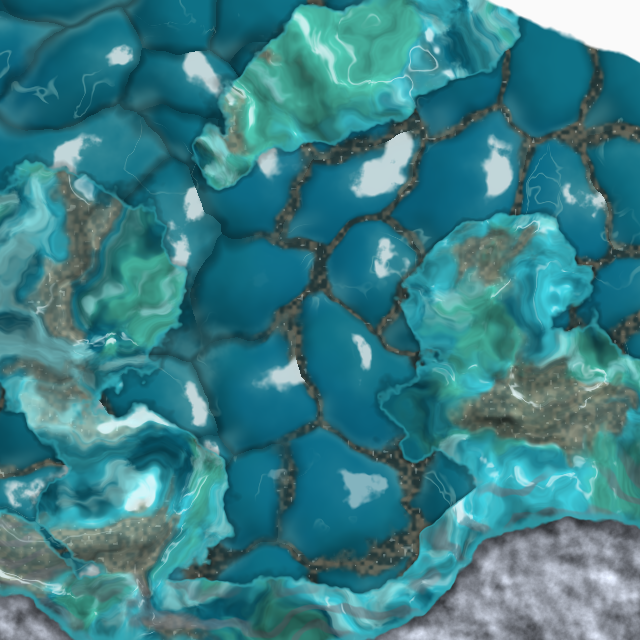
This texture is drawn by a three.js fragment shader. Its source:

```glsl
// Botryoidal blue-green mineral: glossy domes from a cell search, gritty brown
// crevices between them, rough mottled crusts, and grey host rock at the base.
// Warped noise breaks every outline; the light comes from the upper right.
varying vec2 vUv;

const vec3 DEEP = vec3(0.03, 0.33, 0.40);
const vec3 TEAL = vec3(0.06, 0.49, 0.58);
const vec3 AQUA = vec3(0.20, 0.66, 0.71);
const vec3 PALE = vec3(0.52, 0.77, 0.77);
const vec3 GLINT = vec3(0.88, 0.95, 0.96);
const vec3 GREEN = vec3(0.28, 0.64, 0.52);
const vec3 TAN = vec3(0.57, 0.54, 0.46);
const vec3 SOIL = vec3(0.15, 0.22, 0.22);
const vec3 STONE = vec3(0.55, 0.57, 0.61);
const vec3 LIGHT = vec3(0.43, 0.43, 0.79);
const float DOME_SCALE = 6.3;
const float GRIT_SCALE = 150.0;

float hash(vec2 p) {
  vec3 h = fract(vec3(p.xyx) * 0.1031);
  h += dot(h, h.yzx + 33.33);
  return fract((h.x + h.y) * h.z);
}

float noise(vec2 p) {
  vec2 i = floor(p), f = fract(p);
  f = f * f * (3.0 - 2.0 * f);
  return mix(mix(hash(i), hash(i + vec2(1, 0)), f.x),
             mix(hash(i + vec2(0, 1)), hash(i + vec2(1, 1)), f.x), f.y);
}

float fbm(vec2 p) {
  float sum = 0.0, amp = 0.5;
  for (int i = 0; i < 5; i++) {
    sum += amp * noise(p);
    p = mat2(1.6, 1.2, -1.2, 1.6) * p + 11.7;
    amp *= 0.5;
  }
  return sum;
}

// Thin bright line where the noise crosses its middle value
float vein(vec2 p, float width) {
  return 1.0 - smoothstep(0.0, width, abs(fbm(p) - 0.5));
}

// Tilted ellipse: 1 at its centre, 0 on its edge
float blob(vec2 p, vec2 centre, vec2 radius, float tilt) {
  float c = cos(tilt), s = sin(tilt);
  return 1.0 - length(mat2(c, -s, s, c) * (p - centre) / radius);
}

// Dominant dome: local offset, squared distance, gap to the runner-up, identity
void findDome(vec2 p, out vec2 local, out float best, out float gap, out float id) {
  float second = 9.0;
  best = 9.0;
  for (int j = -1; j <= 1; j++) {
    for (int i = -1; i <= 1; i++) {
      vec2 cell = floor(p) + vec2(i, j);
      vec2 jitter = vec2(hash(cell + 5.3), hash(cell + 41.9));
      vec2 d = p - cell - 0.2 - 0.6 * jitter;
      float angle = 6.283 * hash(cell + 73.1);
      vec2 axis = vec2(cos(angle), sin(angle));
      d = (d - 0.28 * axis * dot(d, axis)) / mix(0.48, 0.76, hash(cell + 19.7));
      float dist = dot(d, d);
      if (dist < best) {
        second = best;
        best = dist;
        local = d;
        id = hash(cell + 91.3);
      } else second = min(second, dist);
    }
  }
  gap = second - best;
}

vec3 gritColor(vec2 p) {
  float grain = noise(p * GRIT_SCALE);
  vec3 c = mix(SOIL, TAN * 0.8, smoothstep(0.3, 0.85, grain * 0.6 + fbm(p * 24.0) * 0.5));
  return c + 0.3 * smoothstep(0.8, 0.97, noise(p * GRIT_SCALE * 1.2 + 9.0));
}

vec3 domeColor(vec2 p, vec2 warp) {
  vec2 local;
  float best, gap, id;
  findDome((p + 0.09 * warp) * DOME_SCALE, local, best, gap, id);
  float flow = smoothstep(0.46, 0.62, fbm(p * 3.2 + 4.0) + 0.22 * blob(p, vec2(0.2, 0.83), vec2(0.4), 0.0));
  vec3 normal = normalize(vec3(local, sqrt(max(0.12, 1.0 - 0.8 * best))));
  float lit = smoothstep(0.15, 1.0, dot(normal, LIGHT) + 0.5 * (fbm(p * 9.0) - 0.5));
  vec3 c = mix(DEEP, TEAL, lit);
  c = mix(c, vec3(0.04, 0.47, 0.62), 0.5 * smoothstep(0.45, 0.65, fbm(p * 4.0 + 31.0)));
  // Translucent rims and fine streaks
  c = mix(c, PALE, 0.4 * smoothstep(0.45, 0.9, best) * smoothstep(0.3, 0.6, fbm(p * 15.0)));
  c = mix(c, PALE, 0.5 * vein(p * 5.0 + warp * 2.0, 0.018) * smoothstep(0.45, 0.6, fbm(p * 7.0 + 3.0)));
  // Crevices fill with grit, or shrink to dark creases where the surface flows
  float ragged = 0.35 * (fbm(p * 30.0) - 0.5);
  float crevice = max(smoothstep(0.72, 0.95, best + ragged), 1.0 - smoothstep(0.08, 0.28, gap + ragged));
  c *= 1.0 - 0.3 * (1.0 - smoothstep(0.0, 0.5, gap));
  c = mix(c, gritColor(p), crevice * (1.0 - flow) * 0.92);
  // Broken window reflection with a soft halo
  vec2 g = local - vec2(0.32, 0.24) + 0.9 * (vec2(fbm(p * 13.0), fbm(p * 13.0 + 8.0)) - 0.5);
  float size = mix(0.12, 0.32, id);
  float spot = 1.0 - smoothstep(size * 0.7, size * 1.15, length(g * vec2(1.2, 0.85)));
  spot *= smoothstep(0.34, 0.46, fbm(p * 22.0 + 6.0)) * smoothstep(0.15, 0.3, id);
  float halo = 0.45 * exp(-7.0 * dot(g, g)) * smoothstep(0.1, 0.5, id);
  float backGlow = 0.3 * exp(-25.0 * dot(local + 0.5, local + 0.5));
  c = mix(c, PALE, halo + backGlow);
  return mix(c, GLINT, spot * 0.93);
}

vec3 crustColor(vec2 p, vec2 warp, float layer) {
  vec2 q = p * 11.0 + warp * 2.5;
  float relief = fbm(q) - fbm(q + vec2(0.22, 0.25));
  vec3 c = mix(DEEP, AQUA, smoothstep(0.3, 0.58, fbm(q * 0.9 + 13.0)));
  c = mix(c, GREEN, 0.7 * smoothstep(0.5, 0.66, fbm(q * 0.6 + 27.0)));
  c = mix(c, PALE, 0.75 * smoothstep(0.52, 0.68, fbm(q * 1.3 + 52.0)));
  float stain = smoothstep(0.54, 0.66, fbm(q * 0.55 + 70.0));
  c = mix(c, mix(gritColor(p), TAN, 0.45), stain * 0.85);
  c = mix(c, STONE * 0.75, layer * 0.55 * smoothstep(0.1, 0.8, sin(p.y * 95.0 + warp.x * 22.0)));
  c *= 1.0 + 1.5 * relief;
  c = mix(c, GLINT, 0.6 * vein(q * 0.7 + 5.0, 0.022) * smoothstep(0.0, 0.12, relief));
  return mix(c, GLINT, 0.8 * smoothstep(0.16, 0.25, relief));
}

void main() {
  vec2 p = vUv;
  vec2 warp = 2.0 * vec2(fbm(p * 4.0), fbm(p * 4.0 + 17.0)) - 1.0;
  float rough = fbm(p * 11.0 + 2.0) - 0.5;

  // Height above the host rock, and the open corner at the upper right
  float base = 0.2 * smoothstep(0.57, 0.82, p.x) + 0.1 * (1.0 - smoothstep(0.02, 0.15, p.x)) - 0.02;
  float above = p.y - base - 0.1 * rough;
  float sky = p.y - 1.0 + 0.42 * (p.x - 0.77) + 0.05 * rough;

  // Regions of rough crust
  float crust = blob(p, vec2(0.11, 0.57), vec2(0.17, 0.18), 0.0);
  crust = max(crust, blob(p, vec2(0.55, 0.89), vec2(0.25, 0.11), 0.5));
  crust = max(crust, blob(p, vec2(0.78, 0.55), vec2(0.14, 0.11), 0.3));
  crust = max(crust, blob(p, vec2(0.21, 0.23), vec2(0.17, 0.12), -0.4));
  crust = max(crust, blob(p, vec2(0.88, 0.35), vec2(0.24, 0.16), 0.0));
  float layer = 1.0 - smoothstep(0.07, 0.13, above);
  crust = max(crust + 1.1 * rough, 0.5 * layer - 0.1);

  vec3 color = domeColor(p, warp);
  color *= 1.0 - 0.3 * smoothstep(-0.16, 0.0, crust);
  color = mix(color, crustColor(p, warp, layer), smoothstep(-0.02, 0.05, crust));
  color = mix(color, AQUA, 0.5 * (1.0 - smoothstep(0.0, 0.05, abs(crust - 0.03))));

  // Bright lip over the shaded host rock
  color = mix(color, AQUA, 0.7 * (1.0 - smoothstep(0.006, 0.022, above)));
  float pits = fbm(p * 34.0) - fbm(p * 34.0 + 0.35);
  vec3 rock = STONE * (0.65 + 0.7 * fbm(p * 13.0) + 1.3 * pits);
  rock *= mix(0.5, 1.0, smoothstep(0.0, 0.035, -above));
  color = mix(color, rock, 1.0 - smoothstep(-0.004, 0.003, above));
  color = mix(color, vec3(0.98), smoothstep(-0.003, 0.004, sky));
  gl_FragColor = vec4(clamp(color, 0.0, 1.0), 1.0);
}
```
